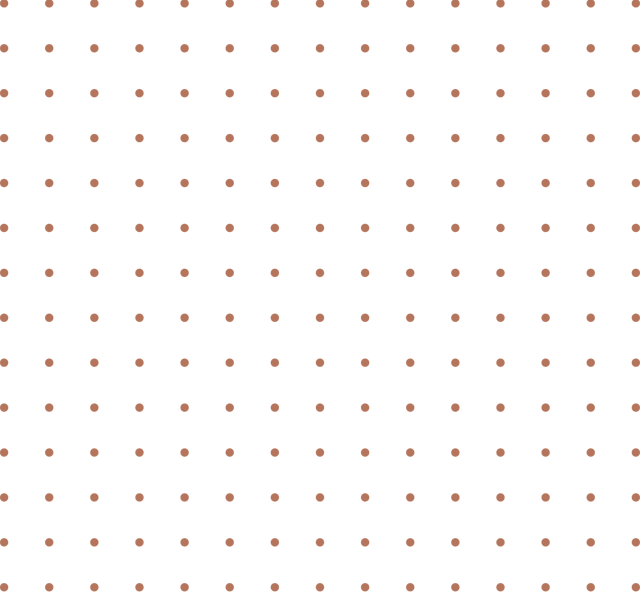
Write a Shadertoy shader that draws this pattern.

```glsl
// A sparse lattice of small terracotta dots on white, 15 across and 14 down.
// Each point is folded to its nearest lattice node, and a circle distance
// function with a one-pixel soft edge paints the dot.

float circleDistance(vec2 p, float radius) {
    return length(p) - radius;
}

// Offset from the nearest lattice node, in canvas widths
vec2 foldToNode(vec2 p, vec2 firstNode, vec2 pitch) {
    vec2 cell = (p - firstNode) / pitch;
    return (fract(cell + 0.5) - 0.5) * pitch;
}

void mainImage(out vec4 fragColor, in vec2 fragCoord) {
    float pixel = 1.0 / iResolution.x;
    vec2 p = fragCoord * pixel;

    // Outer dots nearly touch the canvas edges
    vec2 offset = foldToNode(p, vec2(0.0064, 0.0074), vec2(0.07051, 0.07018));
    float dist = circleDistance(offset, 0.0065);
    float coverage = 1.0 - smoothstep(-0.75 * pixel, 0.75 * pixel, dist);

    vec3 paper = vec3(1.0);
    vec3 terracotta = vec3(0.71, 0.46, 0.36);
    fragColor = vec4(mix(paper, terracotta, coverage), 1.0);
}
```
